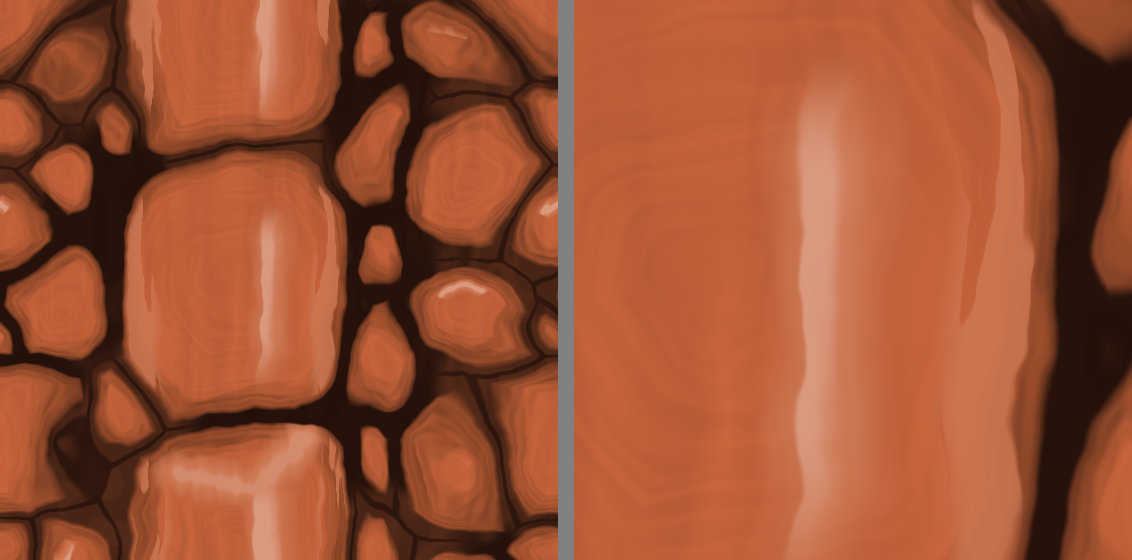
Left: the whole. Right: its middle third, enlarged.
A Shadertoy shader for this texture:

```glsl
struct Stone {
    float edge, next;    // distances to the nearest two stones
    vec2 local;          // position inside the stone, -1 to 1
    float radius, seed, row;
    bool slab;
};

float hash(vec2 p) {
    vec3 q = fract(p.xyx * vec3(0.1031, 0.1030, 0.0973));
    q += dot(q, q.yzx + 33.33);
    return fract((q.x + q.y) * q.z);
}

float noise(vec2 p) {
    vec2 cell = floor(p), f = fract(p);
    f = f * f * (3.0 - 2.0 * f);
    return mix(mix(hash(cell), hash(cell + vec2(1, 0)), f.x),
               mix(hash(cell + vec2(0, 1)), hash(cell + 1.0), f.x), f.y);
}

vec2 warp(vec2 p) {
    return vec2(noise(p), noise(p + 31.0)) - 0.5;
}

float segment(vec2 p, vec2 a, vec2 b) {
    vec2 ap = p - a, ab = b - a;
    return length(ap - ab * clamp(dot(ap, ab) / dot(ab, ab), 0.0, 1.0));
}

// Columns of stones: centre x, half width, half height, vertical spacing
Stone findStone(vec2 p) {
    const vec4 columns[6] = vec4[6](
        vec4(0.42, 0.195, 0.226, 0.47), vec4(0.68, 0.055, 0.105, 0.19),
        vec4(0.84, 0.12, 0.10, 0.25), vec4(1.0, 0.10, 0.082, 0.195),
        vec4(1.11, 0.09, 0.10, 0.235), vec4(1.22, 0.058, 0.068, 0.5));
    const float starts[6] = float[6](0.49, 0.36, 0.43, 0.605, 0.44, 0.27);
    const float scales[4] = float[4](1.0, 0.75, 1.7, 0.4);
    Stone s = Stone(9.0, 9.0, vec2(0), 1.0, 0.0, 0.0, false);
    for (int c = 0; c < 6; c++) {
        vec4 column = columns[c];
        bool slab = c == 0;
        float nearest = round((p.y - starts[c]) / column.w);
        for (float k = -1.0; k <= 1.0; k++) {
            float row = nearest + k, odd = mod(row, 2.0);
            float seed = hash(vec2(float(c) * 7.0 + 3.0, row + 19.0));
            vec2 size = column.yz;
            if (c == 2) size.y *= 0.82 + 0.4 * odd;
            else if (c == 3) size *= scales[int(mod(row, 4.0))];
            else if (!slab) size *= 1.0 - 0.35 * odd;

            vec2 q = p - vec2(column.x, starts[c] + row * column.w);
            q.x = mod(q.x + 0.5, 1.0) - 0.5;
            if (slab) q.y -= 0.09 * q.x;
            float tilt = slab ? 0.0 : (seed - 0.5) * 0.8;
            q = mat2(cos(tilt), sin(tilt), -sin(tilt), cos(tilt)) * q;
            float taper = slab ? 0.02 : c == 1 ? 0.4 : (seed - 0.5) * 0.5;
            size.x *= 1.0 - taper * clamp(q.y / size.y, -1.0, 1.0);

            // Superellipse outline
            float power = slab ? 3.9 : 2.5, radius = min(size.x, size.y);
            vec2 powered = pow(abs(q / size) + 1e-4, vec2(power));
            float d = (pow(powered.x + powered.y, 1.0 / power) - 1.0) * radius;
            if (d < s.edge) s = Stone(d, s.edge, q / size, radius, seed, row, slab);
            else s.next = min(s.next, d);
        }
    }
    return s;
}

// Glossy strokes: x is the soft wash, y the bright core
vec2 gloss(Stone s, float depth, float rim, float brush) {
    vec2 u = s.local;
    if (s.slab) {
        float wobble = 0.13 * (brush - 0.5), x = u.x - 0.27 + wobble;
        float span = smoothstep(-0.9, -0.35, u.y) * smoothstep(0.65, 0.3, u.y);
        vec2 shine = span * vec2(smoothstep(-0.2, -0.03, x) * smoothstep(0.3, 0.06, x),
                                 smoothstep(-0.08, -0.05, x) * smoothstep(0.14, 0.0, x));
        if (mod(s.row, 2.0) > 0.5) {
            vec2 fork = vec2(0.24, 0.48);
            float d = min(segment(u, fork, vec2(-0.6, 0.65)),
                          segment(u, fork, vec2(0.6, 0.82))) + wobble;
            shine = max(shine, vec2(smoothstep(0.24, 0.06, d), 0.6 * smoothstep(0.09, 0.02, d)));
        }
        // Chipped flakes along the sides
        float flakes = smoothstep(0.53, 0.57, brush) * smoothstep(0.62, 0.75, abs(u.x));
        return max(shine, vec2(0.8 * flakes * smoothstep(0.003, 0.012, depth), 0.0));
    }
    float facing = dot(normalize(u + 1e-4), normalize(vec2(-0.5, 0.85)));
    float arc = smoothstep(0.6, 0.75, facing) * step(0.35, s.seed) * step(0.065, s.radius);
    float off = abs(depth - rim * 1.3 - 0.004 - 0.012 * (brush - 0.5));
    return arc * vec2(smoothstep(0.014, 0.005, off), smoothstep(0.006, 0.003, off));
}

void mainImage(out vec4 fragColor, in vec2 fragCoord) {
    vec2 uv = fragCoord / iResolution.xy;
    vec2 p = uv + 0.034 * warp(uv * 7.0) + 0.01 * warp(uv * 24.0 + 5.0);
    p += 0.003 * warp(uv * 70.0 + 9.0);
    Stone s = findStone(p);
    float depth = -max(s.edge, 0.5 * (s.edge - s.next) + 0.011);
    float brush = mix(noise(p * vec2(48.0, 5.0)), noise(p * vec2(110.0, 10.0) + 13.0), 0.4);
    float contour = noise(vec2(depth * 230.0, dot(s.local, vec2(2.1, 3.0)) + s.seed * 40.0));

    // Shadowed gaps
    float daub = noise(p * vec2(34.0, 22.0) + 4.0);
    float shadow = smoothstep(0.52, 0.72, noise(uv * 4.5 + 11.0) + 0.2 * (daub - 0.5));
    shadow = max(shadow, 0.75 * smoothstep(0.009, 0.003, s.next - s.edge));
    vec3 color = mix(vec3(0.30, 0.15, 0.09), vec3(0.14, 0.065, 0.038), shadow);
    color *= 0.94 + 0.12 * smoothstep(0.4, 0.6, daub);

    // Rim and face, built from overlapping strokes
    float rim = min(0.29 * s.radius, 0.031) * (0.65 + 0.6 * s.seed), face = 0.0;
    for (float i = 0.0; i < 4.0; i++) {
        float stroke = rim * (0.55 + 0.22 * i) + 0.02 * (noise(p * vec2(19.0, 13.0) + i * 9.0) - 0.5);
        face += smoothstep(stroke - 0.002, stroke + 0.002, depth) / 4.0;
    }
    vec3 stone = mix(vec3(0.44, 0.22, 0.125), vec3(0.57, 0.285, 0.163), smoothstep(0.001, 0.006, depth));
    stone = mix(stone, vec3(0.75, 0.375, 0.222), face);
    stone *= 1.0 + mix(0.24, 0.05, face) * (contour - 0.5) + 0.1 * (brush - 0.5);

    // Highlights
    vec2 shine = gloss(s, depth, rim, brush);
    stone = mix(stone, vec3(0.80, 0.47, 0.33), shine.x);
    stone = mix(stone, vec3(0.86, 0.61, 0.51), shine.y * 0.9);
    fragColor = vec4(mix(color, stone, smoothstep(-0.003, 0.002, depth)), 1.0);
}
```
